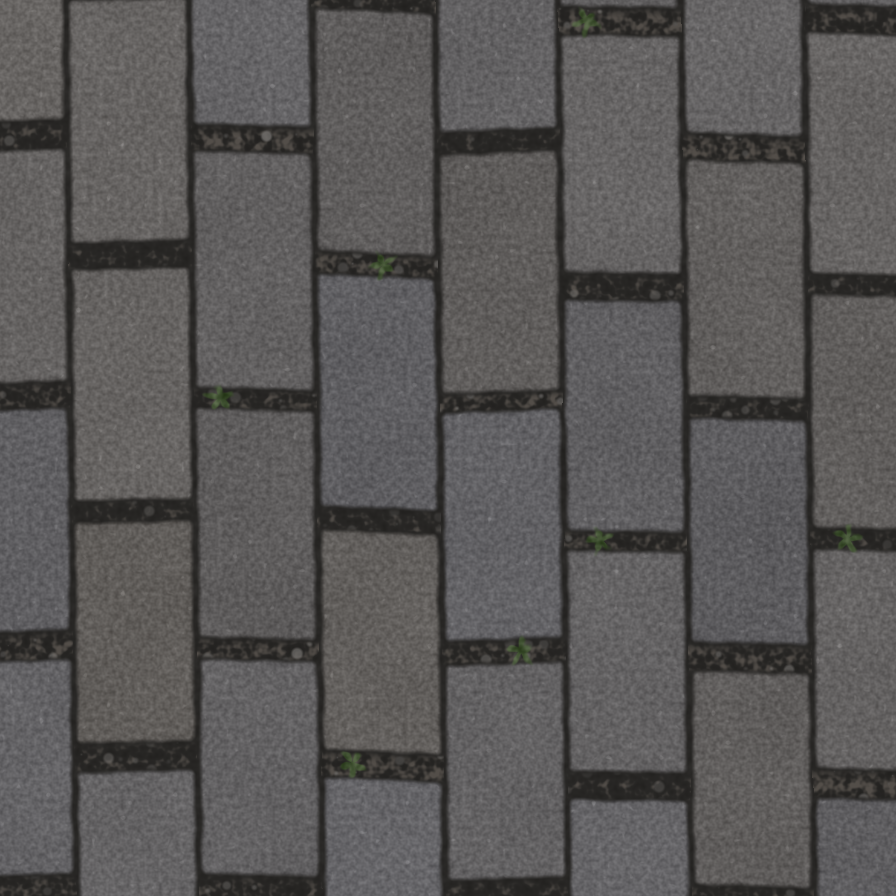
Write a WebGL 1 fragment shader that draws this texture.

```glsl
precision highp float;
// Worn grey paving: upright slabs in staggered columns, thin dark side joints
// and wide soil-filled end joints. Distances to the joints shape each slab;
// gradient noise supplies grain, soil, pebbles and ragged edges.

uniform vec2 u_resolution;

#define COLUMN_W 0.1373      // column pitch
#define COLUMN_X 0.0794      // first side joint at mid height
#define LEAN 0.0117          // sideways drift of the joints from top to bottom
#define ROW_RATE 3.29        // slabs per canvas height at the top edge
#define ROW_GROWTH 0.25      // slabs get shorter towards the bottom
#define SIDE_HALF 0.0040     // half width of a side joint
#define END_HALF 0.0145      // mean half width of an end joint
#define CORNER 0.005         // corner radius of a slab
#define GRAIN 0.085          // strength of the surface grain
#define SPROUT_SHARE 0.24    // share of end joints with a weed

const vec3 STONE = vec3(0.385, 0.378, 0.380);
const vec3 DARK_SOIL = vec3(0.155, 0.150, 0.143);
const vec3 LIGHT_SOIL = vec3(0.325, 0.305, 0.285);
const vec3 PEBBLE = vec3(0.42, 0.41, 0.40);
const vec3 LEAF = vec3(0.27, 0.36, 0.20);

float hash(vec2 p) {
  vec3 q = fract(vec3(p.xyx) * vec3(0.1031, 0.1030, 0.0973));
  q += dot(q, q.yzx + 33.33);
  return fract((q.x + q.y) * q.z);
}

vec2 gradient(vec2 cell) {
  float a = 6.2832 * hash(cell + 17.0);
  return vec2(cos(a), sin(a));
}

// Gradient noise, roughly -0.7 to 0.7
float noise(vec2 p) {
  vec2 i = floor(p), f = fract(p);
  vec2 u = f * f * f * (f * (f * 6.0 - 15.0) + 10.0);
  vec2 e = vec2(1.0, 0.0);
  float low = mix(dot(gradient(i), f), dot(gradient(i + e), f - e), u.x);
  float high = mix(dot(gradient(i + e.yx), f - e.yx), dot(gradient(i + 1.0), f - 1.0), u.x);
  return mix(low, high, u.y);
}

// Scattered round stones: x is coverage, y is a shade per stone
vec2 pebbles(vec2 p) {
  vec2 cell = floor(p), result = vec2(0.0);
  for (int j = -1; j <= 1; j++) {
    for (int i = -1; i <= 1; i++) {
      vec2 c = cell + vec2(float(i), float(j));
      vec2 centre = c + 0.2 + 0.6 * vec2(hash(c + 3.1), hash(c + 8.7));
      float radius = 0.45 * (hash(c + 41.0) - 0.15);
      float cover = 1.0 - smoothstep(radius - 0.12, radius + 0.12, length(p - centre));
      cover *= step(0.6, hash(c + 23.0));
      if (cover > result.x) result = vec2(cover, hash(c + 5.0));
    }
  }
  return result;
}

void main() {
  vec2 p = gl_FragCoord.xy / u_resolution.y;
  float soft = 0.0024 + 0.6 / u_resolution.y;
  float down = 1.0 - p.y;
  vec2 wobble = 0.0022 * vec2(noise(p * 38.0), noise(p * 42.0 + 50.0));
  vec2 w = p + wobble;

  // Column, then the nearest end joint in it
  float across = (w.x - COLUMN_X - LEAN * (down - 0.5)) / COLUMN_W;
  float column = floor(across) + 1.0;
  float local = fract(across) - 0.5;
  float wander = 0.08 * (hash(vec2(column, 71.0)) - 0.5);
  float phase = 0.5 * mod(column + 1.0, 2.0) - 0.03 + 0.015 * column + wander;
  float tilt = 0.05 * (hash(vec2(column, 29.0)) - 0.5);
  float t = 1.0 - w.y;
  float row = ROW_RATE * t + ROW_GROWTH * t * t - phase + tilt * local;
  vec2 joint = vec2(column, floor(row + 0.5));
  vec2 slab = vec2(column, floor(row));
  float below = (row - joint.y) / (ROW_RATE + 2.0 * ROW_GROWTH * t);

  // Rounded slab distance, positive on the stone
  float endHalf = END_HALF * mix(0.78, 1.22, hash(joint + 61.0));
  float sideHalf = SIDE_HALF + 0.0014 * noise(p * 14.0 + 9.0);
  vec2 inset = vec2((0.5 - abs(local)) * COLUMN_W - sideHalf, abs(below) - endHalf);
  float edge = CORNER - length(max(CORNER - inset, 0.0));
  float stoneMask = smoothstep(-soft, soft, edge);

  // Stone: tint per slab, blotches, grain and pale specks
  float fine = noise(p * 165.0) + 0.6 * noise(p * 310.0 + 20.0);
  float blotch = noise(p * 11.0 + 4.0) + 0.7 * noise(p * 45.0);
  vec3 stone = STONE + 0.035 * (hash(slab + 90.0) - 0.5);
  stone += vec3(0.008, 0.002, -0.012) * (2.0 * hash(slab + 13.0) - 0.9);
  stone += GRAIN * fine + 0.022 * blotch;
  stone += 0.07 * smoothstep(0.38, 0.6, noise(p * 120.0 + 70.0));
  stone -= 0.035 * (1.0 - smoothstep(0.0, CORNER, edge));

  // Soil: loose debris in the end joints, shaded under the upper slab
  float inEnd = smoothstep(0.0, 0.006, endHalf - abs(below));
  float fill = hash(joint + 37.0);
  float crumbs = noise(p * 85.0 + 30.0) + 0.6 * noise(p * 190.0);
  float debris = smoothstep(-0.2, 0.65, crumbs + 0.45 * fill - 0.3);
  debris *= inEnd * smoothstep(-1.1, -0.1, below / endHalf);
  vec3 soil = mix(DARK_SOIL + 0.03 * crumbs, LIGHT_SOIL, debris);
  vec2 stones = pebbles(p * 62.0);
  soil = mix(soil, PEBBLE * mix(0.65, 1.1, stones.y), stones.x * inEnd * (0.3 + 0.5 * fill));
  vec3 color = mix(soil, stone, stoneMask);

  // Small lobed weeds growing from some end joints
  vec2 q = vec2((local - 0.6 * (hash(joint + 7.0) - 0.5)) * COLUMN_W, below);
  float lobes = 0.011 + 0.0045 * sin(5.0 * atan(q.y, q.x + 0.00001) + 6.0 * fill) + 0.008 * noise(p * 110.0);
  float weed = 1.0 - smoothstep(-0.004, 0.003, length(q) - lobes);
  weed *= step(hash(joint + 53.0), SPROUT_SHARE);
  color = mix(color, LEAF + 0.16 * crumbs, 0.75 * weed);

  gl_FragColor = vec4(clamp(color, 0.0, 1.0), 1.0);
}
```
